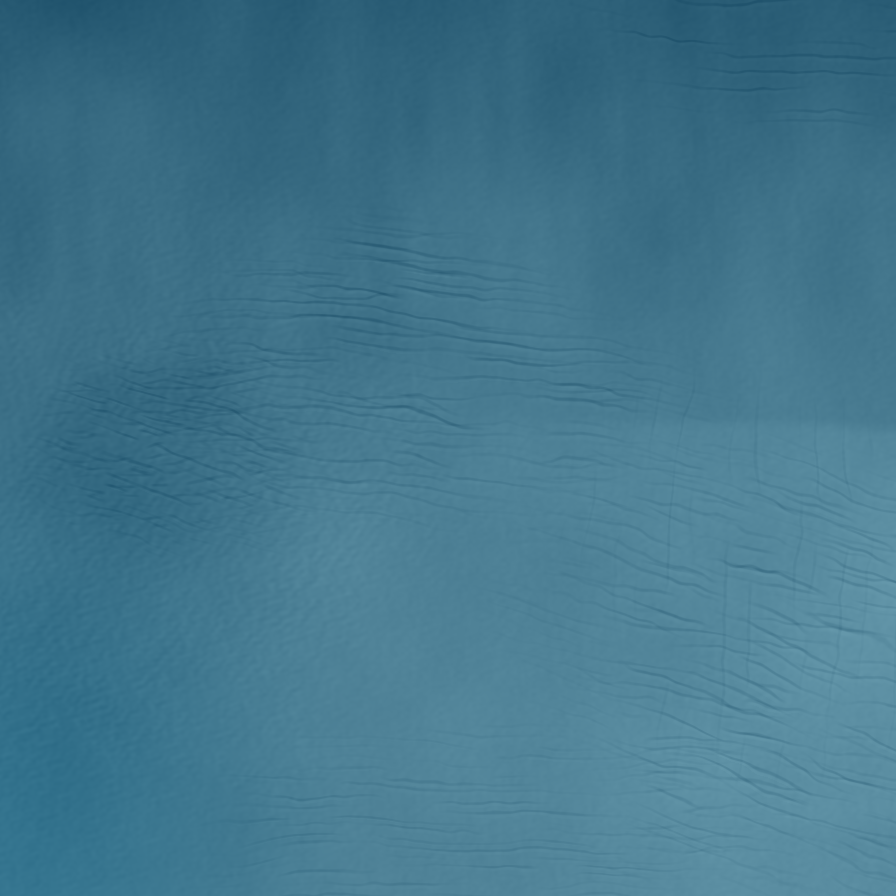
Reproduce this texture procedurally as a WebGL 1 fragment shader.

```glsl
precision highp float;
// Weathered blue leather: a soft tonal wash with brushed streaks and fine grain,
// overlaid with patches of thin creases. Creases are warped, jittered rows
// broken into dashes by noise; each patch has its own direction and spacing.
uniform vec2 u_resolution;

const vec3 DEEP_BLUE = vec3(0.175, 0.375, 0.47);
const vec3 PALE_BLUE = vec3(0.335, 0.535, 0.615);
const vec3 TEAL_SHIFT = vec3(-0.050, 0.002, 0.018);
const float TONE_CENTRE = 0.57;
const float TONE_CONTRAST = 1.85;
const float CLOUD_STRENGTH = 0.32;
const float STREAK_STRENGTH = 0.15;
const float GRAIN_STRENGTH = 0.19;
const float CREASE_DEPTH = 0.44;
const float CREASE_WIDTH = 0.0005;
const float CREASE_SOFTNESS = 0.0020;
const float SEAM_HEIGHT = 0.525;

float hash(vec2 p) {
  return fract(sin(dot(p, vec2(127.1, 311.7))) * 43758.5453);
}

float noise(vec2 p) {
  vec2 i = floor(p), f = fract(p);
  f = f * f * (3.0 - 2.0 * f);
  return mix(mix(hash(i), hash(i + vec2(1.0, 0.0)), f.x),
             mix(hash(i + vec2(0.0, 1.0)), hash(i + 1.0), f.x), f.y);
}

float fbm(vec2 p) {
  float sum = 0.0, gain = 0.5;
  for (int i = 0; i < 5; i++) {
    sum += gain * noise(p);
    p = p * 2.03 + 17.3;
    gain *= 0.5;
  }
  return sum / 0.96875;
}

// Soft elliptical patch: 1 at the centre, fading outwards with a ragged rim.
float patchMask(vec2 p, vec2 centre, vec2 radius) {
  float d = length((p - centre) / radius) + 0.5 * (noise(p * 9.0) - 0.5);
  return 1.0 - smoothstep(0.45, 1.15, d);
}

// Dashed creases along a direction; a faint lit lip follows each dark line.
float creases(vec2 p, float angle, float rows, float dashRate, float seed) {
  float c = cos(angle), s = sin(angle);
  vec2 q = vec2(c * p.x + s * p.y, c * p.y - s * p.x) + seed;
  q.y += 0.040 * (noise(q * vec2(4.0, 5.0)) - 0.5);
  q.y += 0.014 * (noise(q * vec2(15.0, 18.0)) - 0.5);
  q.y += 0.004 * (noise(q * 60.0) - 0.5);
  float row = floor(q.y * rows);
  float jitter = 0.5 + 0.5 * (hash(vec2(row, seed)) - 0.5);
  float offset = (fract(q.y * rows) - jitter) / rows;
  float dash = smoothstep(0.28, 0.75, noise(vec2(q.x * dashRate, row * 7.31 + seed)));
  float soft = max(CREASE_SOFTNESS, 1.2 / u_resolution.y);
  float line = 1.0 - smoothstep(CREASE_WIDTH, CREASE_WIDTH + soft, abs(offset));
  float lip = 1.0 - smoothstep(0.0, 2.0 * soft, abs(offset + 1.8 * soft));
  return dash * (line - 0.28 * lip);
}

// Broad light and shade, from 0 (deep) to 1 (pale).
float washTone(vec2 p) {
  float tone = 0.81 - 0.58 * p.y * p.y;
  float right = smoothstep(0.40, 0.95, p.x);
  float seam = SEAM_HEIGHT + 0.012 * (noise(vec2(p.x * 7.0, 2.0)) - 0.5);
  float below = 1.0 - smoothstep(seam - 0.010, seam + 0.012, p.y);
  tone += right * mix(-0.02, 0.11, below);
  tone -= 0.07 * smoothstep(0.8, 0.95, p.x) * (1.0 - smoothstep(0.06, 0.10, p.y));
  tone -= 0.24 * (1.0 - smoothstep(0.0, 0.50, length((p - vec2(0.08, 0.20)) * vec2(1.0, 0.8))));
  tone -= 0.08 * patchMask(p, vec2(0.17, 0.48), vec2(0.18, 0.12));
  tone -= 0.06 * patchMask(p, vec2(0.42, 0.56), vec2(0.24, 0.10));
  tone += CLOUD_STRENGTH * (fbm(p * 4.0 + 3.7) - 0.5);
  float streak = noise(vec2(p.x * 13.0, p.y * 4.5)) + 0.4 * noise(vec2(p.x * 45.0, p.y * 7.0));
  tone += STREAK_STRENGTH * smoothstep(0.45, 0.75, p.y) * (streak - 0.7);
  return TONE_CENTRE + TONE_CONTRAST * (tone - TONE_CENTRE);
}

// Pebbled grain lit from the upper left, with a trace of woven threads.
float leatherGrain(vec2 p) {
  vec2 q = vec2(p.x + 0.5 * p.y, p.y - 0.3 * p.x) * vec2(130.0, 200.0);
  float relief = noise(q) - noise(q + vec2(-0.5, 0.6));
  float thread = noise(p * vec2(210.0, 40.0)) - 0.5;
  float speck = noise(p * 240.0) - 0.5;
  float rough = patchMask(p, vec2(0.17, 0.42), vec2(0.30, 0.38));
  return relief * (0.30 + 0.55 * rough) + 0.20 * thread + 0.30 * speck;
}

float allCreases(vec2 p) {
  float middle = patchMask(p, vec2(0.45, 0.59), vec2(0.29, 0.16));
  float right = patchMask(p, vec2(0.87, 0.27), vec2(0.29, 0.27));
  float bottom = patchMask(p, vec2(0.53, 0.08), vec2(0.32, 0.14));
  float top = patchMask(p, vec2(0.88, 0.95), vec2(0.27, 0.09));
  float left = patchMask(p, vec2(0.19, 0.49), vec2(0.17, 0.13));
  float upright = patchMask(p, vec2(0.86, 0.38), vec2(0.22, 0.26));
  float sum = 0.85 * middle * creases(p, -0.15, 58.0, 11.0, 1.7);
  sum += 0.55 * middle * creases(p, -0.06, 78.0, 14.0, 5.2);
  sum += 0.70 * right * creases(p, -0.34, 58.0, 17.0, 3.1);
  sum += 0.55 * right * creases(p, -0.20, 70.0, 20.0, 8.4);
  sum += 0.50 * bottom * creases(p, -0.02, 84.0, 18.0, 6.6);
  sum += 0.55 * top * creases(p, -0.14, 50.0, 10.0, 2.9);
  sum += 0.60 * left * creases(p, -0.25, 95.0, 48.0, 4.3);
  sum += 0.45 * left * creases(p, 0.15, 85.0, 55.0, 7.7);
  return sum + 0.30 * upright * creases(p, 1.48, 32.0, 18.0, 9.5);
}

void main() {
  vec2 p = gl_FragCoord.xy / u_resolution;
  float tone = washTone(p) + GRAIN_STRENGTH * leatherGrain(p);
  tone -= CREASE_DEPTH * allCreases(p);
  float teal = (1.0 - smoothstep(0.0, 0.45, p.x)) * (1.0 - smoothstep(0.05, 0.65, p.y));
  vec3 colour = mix(DEEP_BLUE, PALE_BLUE, clamp(tone, -0.3, 1.35));
  gl_FragColor = vec4(colour + TEAL_SHIFT * teal, 1.0);
}
```
